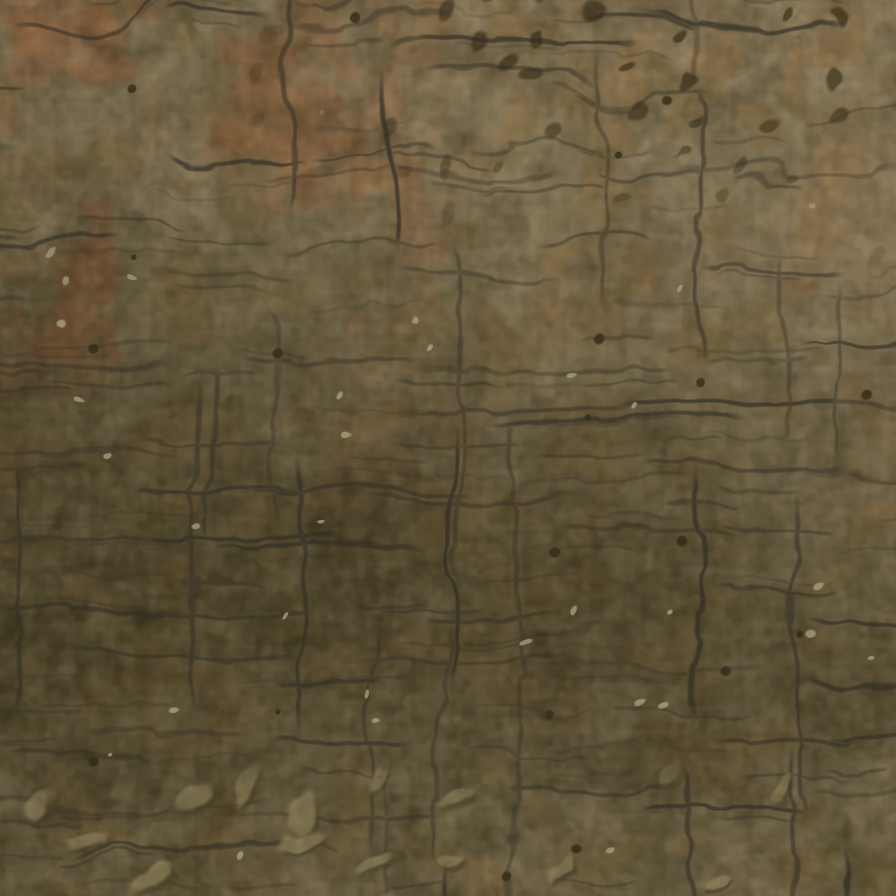
A Shadertoy shader for this texture:

```glsl
// Weathered, cracked olive-brown paint with rusty stains, pits and pale flakes.

const vec3 SHADE = vec3(0.265, 0.238, 0.140);
const vec3 LIGHT = vec3(0.555, 0.492, 0.375);
const vec3 OCHRE = vec3(0.46, 0.37, 0.22);
const vec3 RUST  = vec3(0.50, 0.32, 0.20);
const vec3 CRACK = vec3(0.19, 0.18, 0.145);
const vec3 PIT   = vec3(0.20, 0.165, 0.085);
const vec3 FLAKE = vec3(0.53, 0.48, 0.34);
const vec3 SPECK = vec3(0.68, 0.67, 0.54);

float hash(vec2 p, float seed) {
    vec3 q = fract(vec3(p.xyx + seed * 7.31) * vec3(0.1031, 0.1030, 0.0973));
    q += dot(q, q.yzx + 33.33);
    return fract((q.x + q.y) * q.z);
}

vec2 hash2(vec2 p, float seed) {
    return vec2(hash(p, seed), hash(p, seed + 19.0));
}

vec2 rotate(vec2 p, float angle) {
    float c = cos(angle), s = sin(angle);
    return vec2(c * p.x + s * p.y, c * p.y - s * p.x);
}

// Soft cellular noise: random cell values blended by distance, centred on zero
float cellNoise(vec2 p, float seed) {
    vec2 id = floor(p);
    float sum = 0.0, total = 0.0;
    for (int j = -1; j <= 1; j++)
    for (int i = -1; i <= 1; i++) {
        vec2 cell = id + vec2(i, j);
        vec2 d = p - cell - hash2(cell, seed);
        float w = exp(-5.0 * dot(d, d));
        sum += w * hash(cell, seed + 41.0);
        total += w;
    }
    return sum / total - 0.5;
}

// Broken cracks running along y; grid sets spacing and length
float cracks(vec2 p, vec2 grid, float width, float density, float seed) {
    vec2 g = p * grid, id = floor(g);
    float cover = 0.0;
    for (int j = -1; j <= 1; j++)
    for (int i = -1; i <= 1; i++) {
        vec2 cell = id + vec2(i, j);
        vec2 d = abs(g - cell - 0.2 - 0.6 * hash2(cell, seed));
        float reach = mix(0.4, 0.95, hash(cell, seed + 3.0));
        float line = 1.0 - smoothstep(0.2 * width, width, d.x / grid.x);
        float taper = 1.0 - smoothstep(0.75 * reach, reach, d.y);
        float strength = mix(0.35, 1.0, hash(cell, seed + 5.0));
        float present = step(hash(cell, seed + 8.0), density);
        cover = max(cover, line * taper * strength * present);
    }
    return cover;
}

// Scattered soft ellipses; radius is a fraction of the cell
float scatter(vec2 p, float grid, float radius, float aspect, float density, float seed) {
    vec2 g = p * grid, id = floor(g);
    float cover = 0.0;
    for (int j = -1; j <= 1; j++)
    for (int i = -1; i <= 1; i++) {
        vec2 cell = id + vec2(i, j);
        vec2 d = g - cell - 0.15 - 0.7 * hash2(cell, seed);
        d = rotate(d, 0.7 + 1.3 * (hash(cell, seed + 2.0) - 0.5));
        float r = radius * mix(0.5, 1.0, hash(cell, seed + 4.0));
        float blob = 1.0 - smoothstep(0.55 * r, r, length(d * vec2(1.0, aspect)));
        cover = max(cover, blob * step(hash(cell, seed + 6.0), density));
    }
    return cover;
}

// Broad light: dark band low on the left, brighter top and right
float broadTone(vec2 p) {
    float rise = smoothstep(0.30, 0.85, p.y + 0.22 * (p.x - 0.5));
    float foot = 1.0 - smoothstep(0.0, 0.3, p.y);
    return 0.12 + 0.50 * rise + 0.15 * p.x + 0.20 * foot;
}

void mainImage(out vec4 fragColor, in vec2 fragCoord) {
    vec2 p = fragCoord / iResolution.xy;
    float top = smoothstep(0.62, 0.95, p.y);
    float foot = 1.0 - smoothstep(0.10, 0.19, p.y);
    vec2 bend = vec2(cellNoise(p * 11.0, 1.0), cellNoise(p * 11.0, 2.0));
    vec2 jag = vec2(cellNoise(p * 42.0, 3.0), cellNoise(p * 42.0, 4.0));

    // Mottling, faint weave and diagonal brush ridges
    float mottle = 0.16 * cellNoise(p * 18.0, 5.0) + 0.22 * cellNoise(p * 55.0, 6.0)
                 + 0.20 * cellNoise(p * 120.0, 7.0);
    float weave = cellNoise(p * vec2(130.0, 18.0), 8.0) + cellNoise(p * vec2(18.0, 130.0), 9.0);
    vec2 brush = p + 0.05 * bend;
    float ridges = cellNoise(rotate(brush, -0.65) * vec2(16.0, 58.0), 10.0)
                 + cellNoise(rotate(brush, 0.8) * vec2(18.0, 52.0), 11.0);
    float tone = broadTone(p + 0.08 * bend) + mottle + 0.11 * weave
               + ridges * (0.07 + 0.20 * top + 0.10 * foot);
    vec3 color = mix(SHADE, LIGHT, clamp(tone, -0.15, 1.1));

    // Ochre and rust stains
    float ochre = smoothstep(0.0, 0.35, cellNoise(p * 26.0 + bend, 12.0));
    color = mix(color, OCHRE * (0.68 + 0.5 * tone), 0.45 * ochre);
    float rustZone = smoothstep(0.32, 0.65, p.y) * (1.0 - 0.8 * smoothstep(0.2, 0.65, p.x));
    float rust = smoothstep(-0.12, 0.4, cellNoise(p * 9.0 + bend, 13.0) + 0.5 * jag.x);
    color = mix(color, RUST * (0.65 + 0.6 * tone), 0.55 * rust * rustZone);

    // Dark pits, mostly near the top
    vec2 rough = p + 0.012 * jag;
    float pits = scatter(rough, 19.0, 0.36, 1.6, 0.38, 14.0) * top * smoothstep(0.1, 0.6, p.x);
    pits = max(0.65 * pits, 0.8 * scatter(p, 22.0, 0.18, 1.1, 0.025, 15.0));
    color = mix(color, PIT, pits);

    // Crackle: long uprights and short wandering cross cracks
    vec2 warped = p + bend * mix(0.022, 0.055, top) + 0.008 * jag;
    float upright = cracks(warped, vec2(11.0, 4.5), 0.0042, 0.55, 16.0);
    float across = cracks(warped.yx, vec2(14.0, 6.5), 0.0040, 0.62, 17.0);
    float hairline = cracks(warped.yx, vec2(27.0, 11.0), 0.0032, 0.4, 18.0);
    float crackle = max(max(0.78 * upright, 0.70 * across), 0.42 * hairline);
    color = mix(color, CRACK, crackle);

    // Pale flakes with a dark lower edge, then bright specks
    float shadow = scatter(rough + vec2(-0.004, 0.006), 13.0, 0.46, 2.3, 0.6, 19.0);
    float flakes = scatter(rough, 13.0, 0.46, 2.3, 0.6, 19.0);
    color = mix(color, SHADE, 0.55 * shadow * foot);
    color = mix(color, FLAKE * (1.0 + 0.4 * mottle), 0.72 * flakes * foot);
    float specks = scatter(rough, 30.0, 0.24, 1.5, 0.035, 20.0);
    color = mix(color, SPECK, 0.7 * specks * (1.0 - 0.7 * top));

    fragColor = vec4(clamp(color, 0.0, 1.0), 1.0);
}
```
